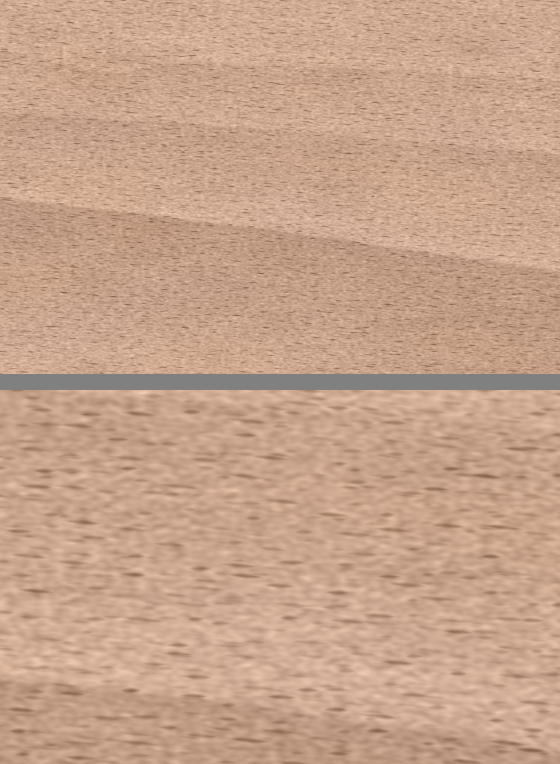
Top: the whole. Bottom: its middle third, enlarged.
Give the GLSL for this texture, as a Shadertoy shader.

```glsl
const vec3 BEECH = vec3(0.800, 0.655, 0.564);
const vec3 PORE_TINT = vec3(1.0, 0.98, 0.98);
const vec3 WARM_SHIFT = vec3(0.010, 0.0, -0.022);

vec2 hash2(vec2 cell) {
    vec3 q = fract(cell.xyx * vec3(0.1031, 0.1030, 0.0973));
    q += dot(q, q.yzx + 33.33);
    return fract((q.xx + q.yz) * q.zy);
}

float gradientNoise(vec2 p) {
    vec2 i = floor(p), f = fract(p);
    vec2 u = f * f * f * (f * (f * 6.0 - 15.0) + 10.0);
    vec2 o = vec2(0.0, 1.0);
    float a = dot(hash2(i) * 2.0 - 1.0, f);
    float b = dot(hash2(i + o.yx) * 2.0 - 1.0, f - o.yx);
    float c = dot(hash2(i + o.xy) * 2.0 - 1.0, f - o.xy);
    float d = dot(hash2(i + o.yy) * 2.0 - 1.0, f - o.yy);
    return mix(mix(a, b, u.x), mix(c, d, u.x), u.y);
}

// Soft tapered dashes, one in most cells of a jittered grid
float dashes(vec2 p, vec2 cellSize, float halfLength, float thickness, float density) {
    vec2 base = floor(p / cellSize);
    float ink = 0.0;
    for (int y = -1; y <= 1; y++)
    for (int x = -1; x <= 1; x++) {
        vec2 cell = base + vec2(x, y);
        vec2 place = hash2(cell + 17.0);
        vec2 kind = hash2(cell + 71.0);
        vec2 d = p - (cell + 0.1 + 0.8 * place) * cellSize;
        d.y += d.x * (kind.x - 0.5) * 0.12;
        float u = d.x / (halfLength * mix(0.5, 1.25, kind.x));
        float profile = thickness * (1.0 - u * u) - abs(d.y);
        float strength = step(kind.y, density) * mix(0.45, 1.0, fract(kind.y * 7.3));
        ink = max(ink, strength * smoothstep(-0.0018, 0.0018, profile));
    }
    return ink;
}

// Growth ring: dark just below its edge, a pale strip just above
float ring(float height, float depth, float reach, float glow) {
    float below = smoothstep(-0.004, 0.006, -height) * exp(-max(-height, 0.0) / reach);
    float above = smoothstep(-0.004, 0.006, height) * exp(-max(height, 0.0) / 0.05);
    return glow * above - depth * below;
}

float patchMask(vec2 p, vec2 center, vec2 size) {
    vec2 d = (p - center) / size;
    return exp(-dot(d, d));
}

void mainImage(out vec4 fragColor, in vec2 fragCoord) {
    vec2 p = fragCoord / iResolution.y;
    vec2 grain = vec2(p.x, p.y + 0.05 * p.x + 0.006 * gradientNoise(p * vec2(3.0, 5.0)));

    // Ring edges, sloping down to the right
    float x = p.x;
    float wobble = 0.006 * gradientNoise(vec2(x * 6.0, p.y * 4.0))
                 + 0.004 * gradientNoise(grain * vec2(25.0, 90.0));
    float dip = 0.045 * exp(-pow((x - 0.28) / 0.14, 2.0));
    float upper = p.y + wobble - (0.862 - 0.047 * x - dip);
    float middle = p.y + wobble - (0.695 - 0.040 * x - 0.022 * x * x);
    float lower = p.y + wobble - (0.473 - 0.115 * x - 0.012 * x * x);
    float tone = 0.014 + ring(upper, 0.038, 0.08, 0.016)
               + ring(middle, 0.044, 0.13, 0.016)
               + ring(lower, 0.062, 0.34, 0.026);

    // Broad shading, faint knots and streaks
    tone += 0.026 * gradientNoise(grain * vec2(2.0, 7.0) + 4.0);
    tone += 0.040 * gradientNoise(grain * vec2(6.0, 32.0) + 9.0);
    tone -= 0.045 * patchMask(p, vec2(1.27, 0.867), vec2(0.06, 0.018));
    tone -= 0.024 * patchMask(p, vec2(0.33, 0.845), vec2(0.10, 0.018));
    tone -= 0.035 * patchMask(p, vec2(1.31, 0.412), vec2(0.04, 0.008));
    tone += 0.028 * patchMask(p, vec2(0.0, 0.0), vec2(0.45, 0.14));
    tone -= 0.020 * patchMask(p, vec2(1.5, 0.05), vec2(0.45, 0.20));

    // Fine fibres
    tone += 0.085 * gradientNoise(grain * vec2(42.0, 125.0));
    tone += 0.125 * gradientNoise(grain * vec2(95.0, 205.0) + 31.0);

    // Dark pores and pale flecks
    float pores = dashes(grain, vec2(0.046, 0.018), 0.0115, 0.0016, 0.88);
    float smallPores = dashes(grain + 3.7, vec2(0.034, 0.014), 0.0075, 0.0011, 0.80);
    float flecks = dashes(grain + 8.3, vec2(0.026, 0.012), 0.006, 0.0011, 0.80);
    tone += 0.055 * flecks;
    float poreDepth = max(0.205 * pores, 0.135 * smallPores);

    float warmth = 0.2 * smoothstep(0.0, 0.05, tone) + gradientNoise(grain * vec2(2.0, 6.0) + 50.0);
    vec3 color = BEECH + tone + WARM_SHIFT * warmth - PORE_TINT * poreDepth;
    fragColor = vec4(clamp(color, 0.0, 1.0), 1.0);
}
```
